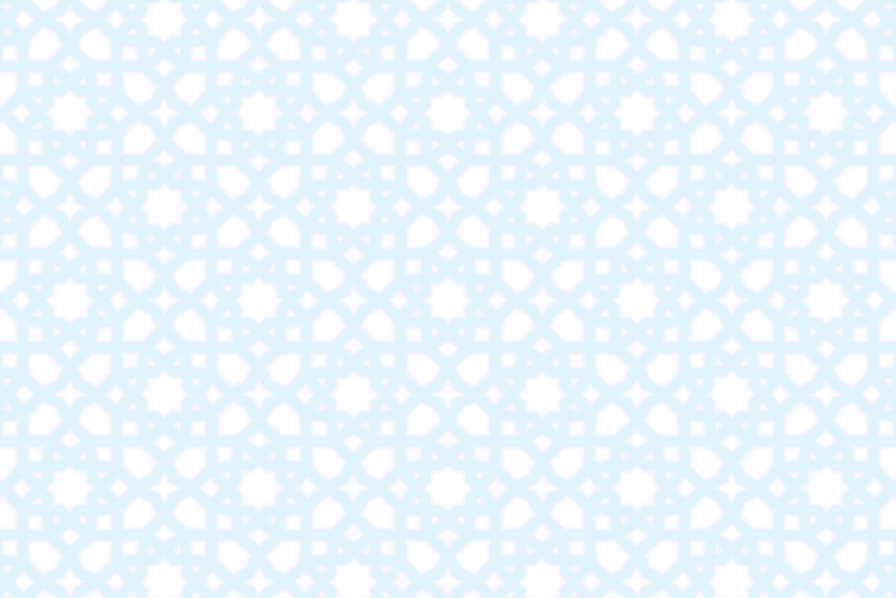
A Shadertoy shader for this pattern:

```glsl
// Pale blue eightfold star lattice over white, with soft shading inside the openings.
#define CELL vec2(0.1055, 0.1568)   // star-to-cross spacing, as a share of the canvas
#define CENTER vec2(0.5, 0.497)     // position of the middle star
#define HALF_WIDTH 0.054            // half the band width, in cells
#define FILLET 0.025                // rounding where bands join
#define STAR_TIP 0.34               // radius of the inner star's points
#define STAR_NOTCH 0.26             // radius of the inner star's notches
#define KNOT 0.545                  // radius of the joints around each star
#define CROSS_NOTCH 0.102           // inset of the four-pointed cross
#define SHADE_REACH 0.03            // fade length of the shading
#define BAND_COLOR vec3(0.882, 0.953, 0.990)
#define GROUND_COLOR vec3(0.998, 0.998, 1.000)
#define SHADE_COLOR vec3(0.950, 0.958, 0.992)

const float CONTACT = 0.70710678;             // where neighbouring rosettes touch
const vec2 SPOKE = vec2(0.92388, 0.38268);    // direction at 22.5 degrees

float segmentDistance(vec2 p, vec2 a, vec2 b) {
    vec2 ab = b - a;
    vec2 ap = p - a;
    return length(ap - ab * clamp(dot(ap, ab) / dot(ab, ab), 0.0, 1.0));
}

float smoothMin(float a, float b, float k) {
    float h = max(k - abs(a - b), 0.0) / k;
    return min(a, b) - 0.25 * h * h * k;
}

// Reflects any point into one wedge; stars and crosses alternate as a checkerboard.
vec2 foldToWedge(vec2 p) {
    p = abs(mod(p + 1.0, 2.0) - 1.0);
    if (p.x + p.y > 1.0) p = 1.0 - p;
    if (p.y > p.x) p = p.yx;
    vec2 normal = vec2(-SPOKE.y, SPOKE.x);
    return p - 2.0 * max(dot(p, normal), 0.0) * normal;
}

// Signed distance to the lattice bands.
float latticeDistance(vec2 p) {
    vec2 q = foldToWedge(p);
    vec2 contact = vec2(CONTACT, 0.0);
    vec2 tip = vec2(STAR_TIP, 0.0);
    vec2 knot = KNOT * SPOKE;
    float d = segmentDistance(q, contact, knot);
    d = smoothMin(d, segmentDistance(q, knot, tip), FILLET);
    d = smoothMin(d, segmentDistance(q, tip, STAR_NOTCH * SPOKE), FILLET);
    vec2 crossNotch = vec2(1.0 - CROSS_NOTCH, CROSS_NOTCH);
    d = smoothMin(d, segmentDistance(q, contact, crossNotch), FILLET);
    return d - HALF_WIDTH;
}

void mainImage(out vec4 fragColor, in vec2 fragCoord) {
    vec2 p = (fragCoord / iResolution.xy - CENTER) / CELL;
    float pixel = 1.0 / (CELL.y * iResolution.y);
    float d = latticeDistance(p);

    // Openings, shaded next to the bands
    float shade = exp(-pow(max(d, 0.0) / SHADE_REACH, 2.0));
    vec3 color = mix(GROUND_COLOR, SHADE_COLOR, shade);

    // Bands
    color = mix(BAND_COLOR, color, smoothstep(-0.8 * pixel, 0.8 * pixel, d));
    fragColor = vec4(color, 1.0);
}
```
